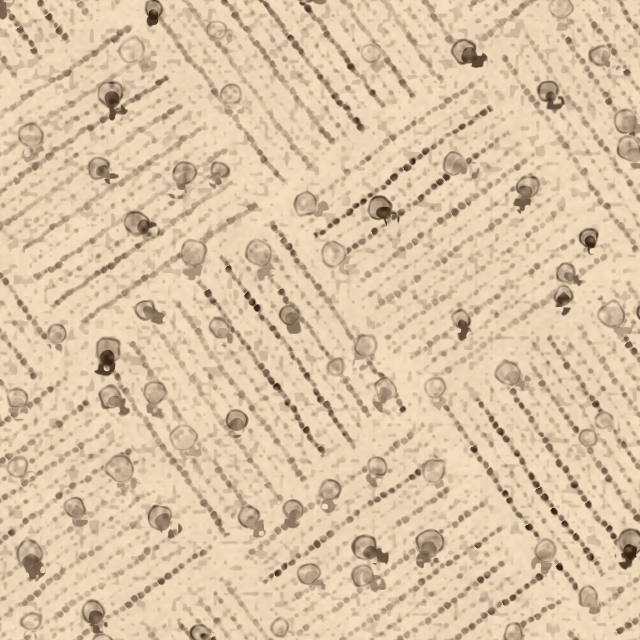
Give the GLSL for this texture, as a three.js fragment shader.

```glsl
// Basket weave of stitched blocks on cream cloth: a tilted checkerboard whose
// cells carry rows of ink beads, alternately along and across the cell.
// Jittered rings with dark, smeared shadows are scattered on top.
#define TILT 0.628
#define CELL 0.391
#define ORIGIN vec2(-0.228, 0.514)
#define LANES 8.0
#define BEADS 30.0
#define BEAD_RADIUS 0.0050
#define RING_GRID 9.0
#define RING_CHANCE 0.82
#define RING_RADIUS 0.0195
#define SOFT 0.0021
#define GROUND vec3(0.93, 0.85, 0.73)
#define INK vec3(0.21, 0.135, 0.07)

varying vec2 vUv;

float hash(vec2 p) {
  return fract(sin(dot(p, vec2(127.1, 311.7))) * 43758.5);
}

float noise(vec2 p) {
  vec2 i = floor(p), f = fract(p);
  f = f * f * (3.0 - 2.0 * f);
  return mix(mix(hash(i), hash(i + vec2(1.0, 0.0)), f.x),
             mix(hash(i + vec2(0.0, 1.0)), hash(i + vec2(1.0, 1.0)), f.x), f.y);
}

// Soft-edged disc, or any shape given by its distance
float cover(float dist, float radius) {
  return 1.0 - smoothstep(radius - SOFT, radius + SOFT, dist);
}

// Rows of beads; st.x runs along a lane and st.y across the lanes, both 0 to 1
float beadRows(vec2 st, float shift, float beads, float radius, float joined, vec2 seed) {
  float across = st.y * LANES + shift;
  float lane = floor(across);
  vec2 key = seed + vec2(lane * 3.7, lane * 1.3);
  float along = st.x * beads + hash(key);
  vec2 beadKey = key + vec2(floor(along) * 0.73, 9.1);
  float bead = hash(beadKey);

  vec2 offset = vec2(fract(along) - 0.5, fract(across) - 0.5) * CELL / vec2(beads, LANES);
  offset += (vec2(bead, hash(beadKey + 4.3)) - 0.5) * vec2(0.005, 0.004);
  float size = radius * mix(0.6, 1.1, bead);
  float dots = cover(length(offset * vec2(0.8, 1.0)), size);
  float thread = cover(abs(offset.y), radius * 0.7) * joined;

  // Uneven lane ends and ink strength
  float start = 0.02 + 0.09 * hash(key + 1.7);
  float end = 0.99 - 0.09 * hash(key + 2.9);
  float span = smoothstep(start - 0.01, start + 0.01, st.x)
             * (1.0 - smoothstep(end - 0.01, end + 0.01, st.x));
  float strength = mix(0.45, 1.0, hash(key + 5.1)) * mix(0.5, 1.0, bead);
  return max(dots, thread * 0.8) * span * strength;
}

float weave(vec2 p) {
  float c = cos(TILT), s = sin(TILT);
  vec2 q = (vec2(c * p.x - s * p.y, s * p.x + c * p.y) - ORIGIN) / CELL;
  q += 0.02 * (vec2(noise(p * 9.0), noise(p * 9.0 + 31.0)) - 0.5);
  q += 0.007 * (vec2(noise(p * 95.0), noise(p * 95.0 + 17.0)) - 0.5);
  vec2 id = floor(q), st = fract(q);
  if (mod(id.x + id.y, 2.0) < 0.5) st = st.yx;
  st.y += (hash(id + 6.3) - 0.5) * 0.07 * (st.x - 0.5);

  float joined = mix(0.3, 1.0, hash(id + 2.2));
  float bold = beadRows(st, 0.0, BEADS, BEAD_RADIUS, joined, id * 17.0);
  float faint = beadRows(st, 0.5, BEADS * 0.75, BEAD_RADIUS * 0.72, 0.3, id * 23.0 + 50.0);
  faint *= step(abs(st.y - 0.5), 0.46);
  float wear = smoothstep(0.15, 0.75, noise(p * 7.0 + 12.0));
  float broken = mix(0.6, 1.3, noise(p * 125.0 + 41.0));
  return max(bold * mix(0.55, 1.0, wear), faint * 0.42) * broken;
}

// Adds the scattered rings, their shadows and smears to the ink
float addRings(vec2 p, float ink) {
  vec2 home = floor(p * RING_GRID);
  float blot = noise(p * 120.0 + 5.0);
  float ragged = (noise(p * 75.0) - 0.5) * 0.009;
  for (int j = -1; j <= 1; j++) {
    for (int i = -1; i <= 1; i++) {
      vec2 id = home + vec2(float(i), float(j));
      if (hash(id + 0.7) > RING_CHANCE) continue;
      vec2 center = (id + 0.04 + 0.92 * vec2(hash(id + 3.1), hash(id + 8.4))) / RING_GRID;
      float r = RING_RADIUS * mix(0.72, 1.15, hash(id + 5.5));
      float tone = hash(id + 11.2);
      float dark = tone * sqrt(tone);
      float angle = mix(0.3, 1.9, hash(id + 14.6));
      vec2 dir = vec2(cos(angle), sin(angle));
      vec2 d = p - center;
      float dist = length(d) + ragged * 0.6;

      float fill = cover(dist, r);
      float outline = cover(abs(dist - r * 0.88), 0.0022);
      float shadow = cover(length(d - dir * r * 0.55) + ragged, r * 0.6);
      float smear = cover(length(d - dir * r * 1.3) + ragged, r * 0.75);
      smear *= smoothstep(0.35, 0.6, blot);

      float body = mix(0.06, 0.34, tone) + 0.45 * (blot - 0.5);
      ink = mix(ink, max(body, 0.0), fill * 0.85);
      ink = max(ink, outline * mix(0.38, 0.8, tone) * mix(0.35, 1.2, blot));
      ink = max(ink, shadow * mix(0.12, 1.05, dark) * mix(0.55, 1.15, blot));
      ink = max(ink, smear * mix(0.25, 0.9, dark));
    }
  }
  return ink;
}

void main() {
  vec2 p = vec2(vUv.x, 1.0 - vUv.y); // measured downward from the top
  float ink = addRings(p, weave(p));

  // Cloth mottling, grain and small flecks
  float cloth = 0.04 * (noise(p * 14.0) - 0.5) + 0.06 * (noise(p * 150.0) - 0.5);
  float flecks = 0.17 * smoothstep(0.6, 0.9, noise(p * 125.0 + 77.0));
  ink = clamp(ink + (cloth + flecks) * (1.0 - ink), -0.03, 1.0);
  gl_FragColor = vec4(mix(GROUND, INK, ink), 1.0);
}
```
